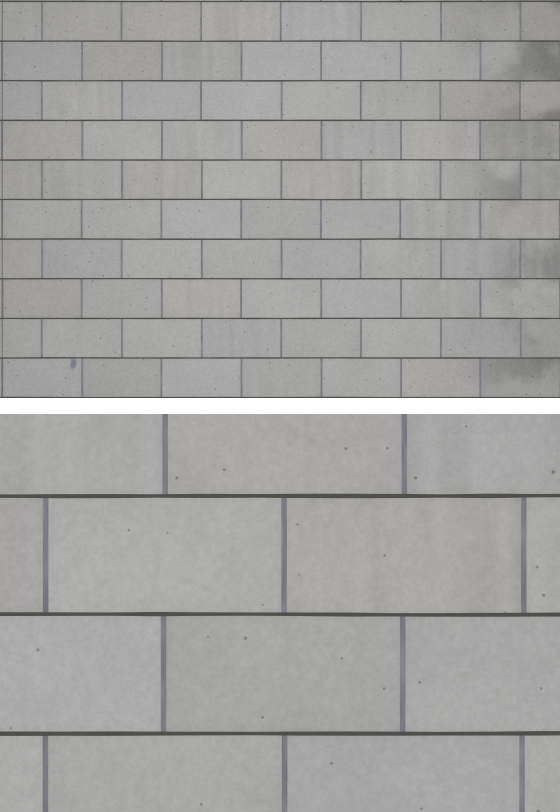
Top: the whole. Bottom: its middle third, enlarged.
Reproduce this texture procedurally as a WebGL 2 fragment shader.

```glsl
#version 300 es
precision highp float;

uniform vec2 u_resolution;
out vec4 fragColor;

// Lengths are fractions of the canvas height
const vec2 BLOCK = vec2(0.2003, 0.0995);
const vec2 ORIGIN = vec2(0.0055, 0.0012);
const float BED_WIDTH = 0.0033;
const float JOINT_WIDTH = 0.0046;
const float EDGE_WIDTH = 0.0028;
const float JOINT_JITTER = 0.0012;

const vec3 STONE = vec3(0.668, 0.668, 0.662);
const vec3 BED_COLOR = vec3(0.31, 0.31, 0.30);
const vec3 JOINT_COLOR = vec3(0.485, 0.485, 0.515);
const vec3 EDGE_COLOR = vec3(0.40, 0.39, 0.39);
const vec3 BLOT_COLOR = vec3(0.40, 0.42, 0.49);
const vec3 CHIP_COLOR = vec3(0.80, 0.80, 0.79);

const float BLOCK_VARIATION = 0.032;
const float CLOUD_AMOUNT = 0.03;
const float STREAK_AMOUNT = 0.04;
const float GRAIN_AMOUNT = 0.022;
const float STAIN_AMOUNT = 0.15;
const float VIGNETTE = 0.09;
const float PIT_SPACING = 0.035;
const vec2 BLOT_CENTER = vec2(0.183, 0.086);
const vec2 CHIP_CENTER = vec2(0.206, 0.871);

float hash(vec2 p) {
    vec3 q = fract(p.xyx * 0.1031);
    q += dot(q, q.yzx + 33.33);
    return fract((q.x + q.y) * q.z);
}

float noise(vec2 p) {
    vec2 i = floor(p), f = fract(p);
    f = f * f * (3.0 - 2.0 * f);
    return mix(mix(hash(i), hash(i + vec2(1, 0)), f.x),
               mix(hash(i + vec2(0, 1)), hash(i + vec2(1, 1)), f.x), f.y);
}

float fbm(vec2 p) {
    float sum = 0.0, gain = 0.5;
    for (int i = 0; i < 4; i++) {
        sum += gain * noise(p);
        p = p * 2.03 + 17.3;
        gain *= 0.5;
    }
    return sum;
}

// Share of one pixel covered by a line at signed distance d
float lineCover(float d, float width, float pixel) {
    float h = 0.5 * width;
    return clamp((min(h, d + 0.5 * pixel) - max(-h, d - 0.5 * pixel)) / pixel, 0.0, 1.0);
}

// Tone of the block face: cast variation, clouds, streaks and stains
float faceTone(vec2 p, vec2 id) {
    float seed = hash(id + 41.0);
    float tone = BLOCK_VARIATION * (seed - 0.5);
    tone += CLOUD_AMOUNT * (fbm(p * 14.0 + id * 7.1) - 0.47);

    float streaky = smoothstep(0.55, 0.95, hash(id + 83.0));
    tone += STREAK_AMOUNT * streaky * (noise(vec2(p.x * 75.0, p.y * 5.0) + id * 3.7) - 0.5);

    float rightSide = smoothstep(1.08, 1.4, p.x);
    float damp = smoothstep(0.3, 0.65, fbm(p * 9.0 + id * 5.3));
    tone -= STAIN_AMOUNT * rightSide * damp * mix(0.2, 1.0, hash(id + 19.0));

    vec2 fromCenter = p - vec2(0.68, 0.46);
    return tone - VIGNETTE * dot(fromCenter, fromCenter);
}

// Small dark pores, at most one per grid cell
float pits(vec2 p, float pixel) {
    vec2 cell = floor(p / PIT_SPACING);
    vec2 center = (cell + 0.2 + 0.6 * vec2(hash(cell + 5.0), hash(cell + 57.0))) * PIT_SPACING;
    float radius = mix(0.0006, 0.0015, hash(cell + 91.0));
    float present = step(0.72, hash(cell + 23.0));
    return present * (1.0 - smoothstep(radius - pixel, radius + pixel, length(p - center)));
}

void main() {
    float pixel = 1.0 / u_resolution.y;
    vec2 p = gl_FragCoord.xy * pixel;

    // Running bond: odd courses shift by half a block
    float v = (p.y - ORIGIN.y) / BLOCK.y;
    float row = floor(v);
    float u = (p.x - ORIGIN.x) / BLOCK.x - 0.5 * mod(row, 2.0);
    vec2 id = vec2(floor(u), row) + 10.0;

    // Stone face with fine grain
    vec3 color = STONE + faceTone(p, id);
    color += vec3(0.008, 0.001, -0.009) * (hash(id + 67.0) - 0.4);
    color += GRAIN_AMOUNT * (noise(p * 420.0) + noise(p * 190.0) - 1.0);
    color -= 0.16 * pits(p, pixel);

    // Local marks: a runny blot and a chipped corner
    vec2 blot = (p - BLOT_CENTER) / vec2(0.009, 0.021);
    float blotEdge = length(blot) + 0.7 * (noise(p * 110.0) - 0.5);
    color = mix(color, BLOT_COLOR, 0.65 * (1.0 - smoothstep(0.35, 1.1, blotEdge)));
    float chipEdge = length(p - CHIP_CENTER) + 0.003 * noise(p * 300.0);
    color = mix(color, CHIP_COLOR, 0.7 * (1.0 - smoothstep(0.003, 0.006, chipEdge)));

    // Upright joints, slightly uneven, and the seam at the left end
    float joint = floor(u + 0.5);
    float jointShift = JOINT_JITTER * (2.0 * hash(vec2(joint, row) + 31.0) - 1.0);
    float jointDist = (u - joint) * BLOCK.x - jointShift;
    vec3 mortar = JOINT_COLOR + 0.07 * (noise(p * vec2(200.0, 60.0)) - 0.5);
    color -= 0.03 * exp(-abs(jointDist) / 0.004);
    color = mix(color, mortar, lineCover(jointDist, JOINT_WIDTH, pixel));
    color = mix(color, EDGE_COLOR, 0.8 * lineCover(p.x - ORIGIN.x, EDGE_WIDTH, pixel));

    // Dark bed joints with a soft shadow
    float bedDist = (v - floor(v + 0.5)) * BLOCK.y + 0.0008 * (noise(vec2(p.x * 6.0, floor(v + 0.5))) - 0.5);
    float bedWidth = BED_WIDTH * mix(0.85, 1.15, noise(vec2(p.x * 25.0, floor(v + 0.5) + 8.0)));
    color -= 0.035 * exp(-abs(bedDist) / 0.003);
    color = mix(color, BED_COLOR, lineCover(bedDist, bedWidth, pixel));

    fragColor = vec4(clamp(color, 0.0, 1.0), 1.0);
}
```
